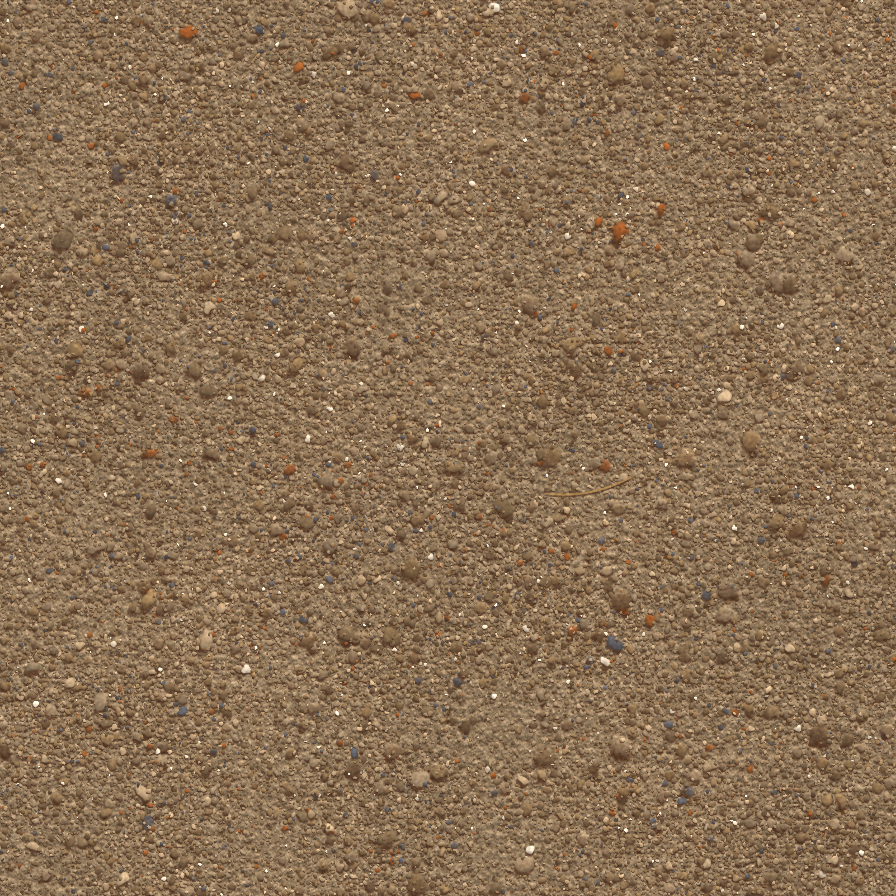
Give the GLSL for this texture, as a three.js fragment shader.

```glsl
// Sunlit dry earth strewn with fine gravel, crumbs and a few larger pebbles.
varying vec2 vUv;

const vec3 EARTH = vec3(0.48, 0.39, 0.29);
const vec3 OCHRE = vec3(0.55, 0.44, 0.30);
const vec3 TAN = vec3(0.60, 0.51, 0.40);
const vec3 PALE = vec3(0.73, 0.62, 0.48);
const vec3 SHADE = vec3(0.27, 0.16, 0.10);
const vec3 SLATE = vec3(0.34, 0.34, 0.36);
const vec3 RUST = vec3(0.64, 0.36, 0.17);
const vec3 CHALK = vec3(0.88, 0.83, 0.74);
const vec3 STRAW = vec3(0.66, 0.51, 0.30);
const vec2 LIGHT = vec2(0.2, 0.98);

vec2 hash2(vec2 p) {
  vec3 q = fract(p.xyx * vec3(0.1031, 0.1030, 0.0973));
  q += dot(q, q.yzx + 33.33);
  return fract((q.xx + q.yz) * q.zy);
}

float corner(vec2 cell, vec2 offset, vec2 f) {
  return dot(hash2(cell + offset) * 2.0 - 1.0, f - offset);
}

float gradientNoise(vec2 p) {
  vec2 i = floor(p);
  vec2 f = p - i;
  vec2 u = f * f * f * (f * (f * 6.0 - 15.0) + 10.0);
  float low = mix(corner(i, vec2(0.0), f), corner(i, vec2(1.0, 0.0), f), u.x);
  float high = mix(corner(i, vec2(0.0, 1.0), f), corner(i, vec2(1.0), f), u.x);
  return mix(low, high, u.y);
}

float fbm(vec2 p) {
  float sum = 0.0;
  float amplitude = 0.5;
  for (int i = 0; i < 4; i++) {
    sum += amplitude * gradientNoise(p);
    p = mat2(1.6, 1.2, -1.2, 1.6) * p + 11.7;
    amplitude *= 0.6;
  }
  return sum;
}

// Mostly earthy tones, with rare slate, rust and chalk
vec3 stoneColour(float kind, float rarity) {
  vec3 c = mix(EARTH, OCHRE, smoothstep(0.0, 0.4, kind));
  c = mix(c, TAN, smoothstep(0.4, 0.75, kind));
  c = mix(c, PALE, smoothstep(0.75, 1.0, kind));
  c = mix(c, SLATE, step(0.945, rarity));
  c = mix(c, RUST, step(0.975, rarity));
  c = mix(c, CHALK, step(0.99, rarity));
  return c * (0.86 + 0.28 * fract(rarity * 37.0));
}

// Distance from a stone's centre, 1.0 at its rim
float stoneDistance(vec2 rel, vec2 axis, vec2 radii) {
  vec2 q = vec2(dot(rel, axis), dot(rel, vec2(-axis.y, axis.x))) / radii;
  return length(q);
}

// Lays one scattered layer of stones and their shadows over the ground
vec3 addStones(vec3 ground, vec2 uv, float scale, float density, float bury, float seed) {
  vec2 p = uv * scale + seed;
  p += 0.3 * vec2(gradientNoise(p * 1.7), gradientNoise(p * 1.7 + 19.3));
  vec2 home = floor(p);
  for (int y = -1; y <= 1; y++) {
    for (int x = -1; x <= 1; x++) {
      vec2 cell = home + vec2(float(x), float(y));
      vec2 place = hash2(cell);
      vec2 form = hash2(cell + 71.3);
      vec2 tint = hash2(cell + 143.9);
      float patchiness = 1.0 + 1.3 * gradientNoise((cell - seed) / scale * 8.0);
      if (fract(place.x * 13.0 + form.y * 7.0) > density * patchiness) continue;

      vec2 rel = p - cell - mix(vec2(0.2), vec2(0.8), place);
      float radius = mix(0.26, 0.52, form.x * form.x);
      vec2 radii = radius * vec2(1.0, mix(0.62, 1.0, form.y));
      float angle = 6.2832 * tint.y;
      vec2 axis = vec2(cos(angle), sin(angle));

      float d = stoneDistance(rel, axis, radii);
      float shadowDistance = stoneDistance(rel + LIGHT * radius * 0.5, axis, radii);
      float shadow = 1.0 - smoothstep(0.65, 1.2, shadowDistance);
      ground = mix(ground, SHADE, 0.68 * shadow);

      float facing = dot(rel, LIGHT) / radius;
      float brightness = 1.06 + 0.25 * facing - 0.22 * d * d * d;
      float cover = 1.0 - smoothstep(0.78, 1.08, d);
      cover *= 1.0 - bury * form.y;
      vec3 stone = stoneColour(tint.x, fract(tint.y * 29.0)) * brightness;
      ground = mix(ground, stone, cover);
    }
  }
  return ground;
}

// Bumpy soil, shaded by its slope towards the light
vec3 soil(vec2 uv) {
  vec2 p = uv * 95.0;
  float height = fbm(p);
  float slope = height - fbm(p + LIGHT * 0.22);
  vec3 c = mix(EARTH, TAN, smoothstep(-0.3, 0.35, height));
  c *= 1.0 + 1.1 * slope;
  return mix(c, SHADE, 0.75 * smoothstep(0.12, 0.4, -height));
}

// One dry stalk, a shallow curve with tapered ends
float stalk(vec2 uv) {
  float bend = 0.448 + 3.5 * (uv.x - 0.63) * (uv.x - 0.63);
  float ends = smoothstep(0.60, 0.62, uv.x) * (1.0 - smoothstep(0.70, 0.713, uv.x));
  return ends * (1.0 - smoothstep(0.0006, 0.0018, abs(uv.y - bend)));
}

void main() {
  vec3 colour = soil(vUv);
  // Fine grains first, larger pebbles over them, loose crumbs on top
  colour = addStones(colour, vUv, 190.0, 0.72, 0.3, 3.0);
  colour = addStones(colour, vUv, 115.0, 0.52, 0.4, 37.0);
  colour = addStones(colour, vUv, 70.0, 0.26, 0.5, 59.0);
  colour = addStones(colour, vUv, 40.0, 0.09, 0.6, 83.0);
  colour = addStones(colour, vUv, 165.0, 0.22, 0.1, 107.0);
  colour = mix(colour, SHADE, 0.5 * stalk(vUv + LIGHT * 0.002));
  colour = mix(colour, STRAW, 0.85 * stalk(vUv));
  // Surface grit and broad tonal drift
  colour *= 1.07 + 0.26 * gradientNoise(vUv * 260.0) + 0.12 * fbm(vUv * 5.0);
  gl_FragColor = vec4(colour, 1.0);
}
```
